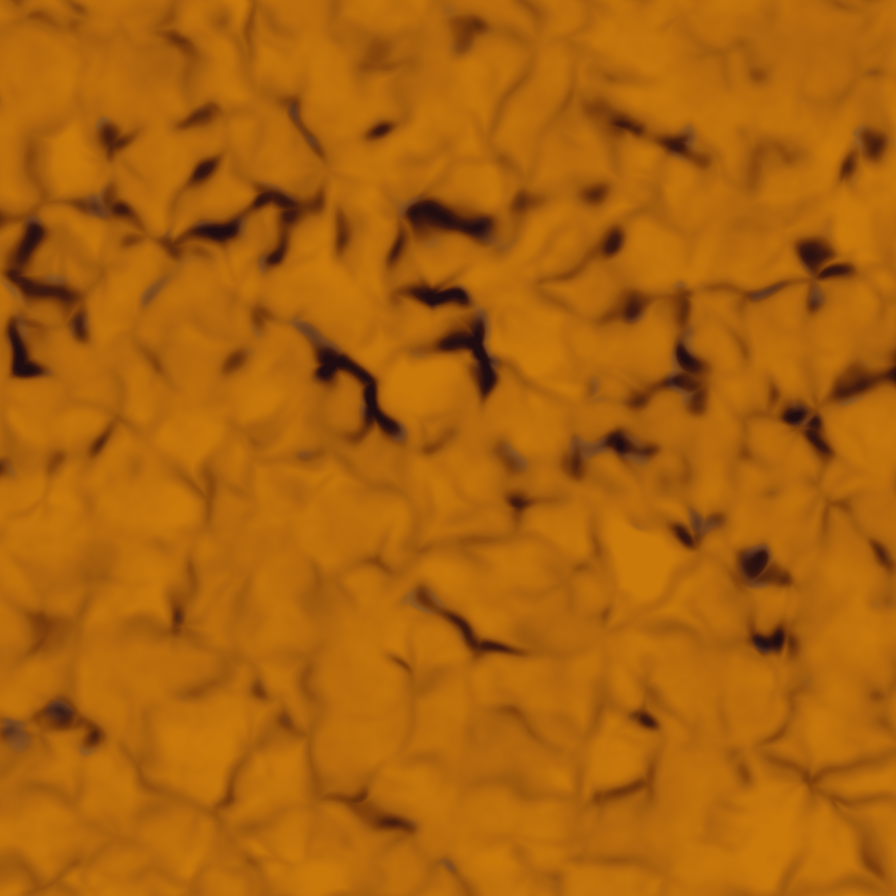
This texture is drawn by a WebGL 1 fragment shader. Its source:

```glsl
precision highp float;
// Soft golden crumbs packed together, with dark gaps between some of them.
// Warped Voronoi cells give the crumbs, gradient noise opens or closes their
// seams, and the resulting darkness is coloured through an amber-brown ramp.

uniform vec2 u_resolution;

vec2 hash2(vec2 p) {
  vec3 q = fract(vec3(p.xyx) * vec3(0.1031, 0.1030, 0.0973));
  q += dot(q, q.yzx + 33.33);
  return fract((q.xx + q.yz) * q.zy);
}

vec2 gradientAt(vec2 cell) {
  float angle = 6.2832 * hash2(cell + 71.0).x;
  return vec2(cos(angle), sin(angle));
}

// Gradient noise, roughly -0.7 to 0.7.
float gradientNoise(vec2 p) {
  vec2 i = floor(p), f = fract(p);
  vec2 u = f * f * f * (f * (f * 6.0 - 15.0) + 10.0);
  vec2 x = vec2(1.0, 0.0), y = vec2(0.0, 1.0);
  float low = mix(dot(gradientAt(i), f), dot(gradientAt(i + x), f - x), u.x);
  float high = mix(dot(gradientAt(i + y), f - y),
                   dot(gradientAt(i + 1.0), f - 1.0), u.x);
  return mix(low, high, u.y);
}

float fbm(vec2 p) {
  float sum = 0.0, amplitude = 1.0;
  for (int i = 0; i < 4; i++) {
    sum += amplitude * gradientNoise(p);
    p = p * 2.03 + 17.3;
    amplitude *= 0.55;
  }
  return sum;
}

vec2 noiseOffset(vec2 p) {
  return vec2(gradientNoise(p), gradientNoise(p + 43.7));
}

// Returns distance to the nearest cell border (x) and a random cell value (y).
vec2 crumbCells(vec2 p) {
  vec2 base = floor(p), f = fract(p);
  vec2 nearest = vec2(0.0), nearestCell = vec2(0.0);
  float best = 8.0;
  for (int j = -1; j <= 1; j++) {
    for (int i = -1; i <= 1; i++) {
      vec2 cell = vec2(float(i), float(j));
      vec2 r = cell + hash2(base + cell) - f;
      if (dot(r, r) < best) {
        best = dot(r, r);
        nearest = r;
        nearestCell = cell;
      }
    }
  }
  float border = 8.0;
  for (int j = -2; j <= 2; j++) {
    for (int i = -2; i <= 2; i++) {
      vec2 cell = nearestCell + vec2(float(i), float(j));
      vec2 r = cell + hash2(base + cell) - f;
      vec2 across = r - nearest;
      if (dot(across, across) > 0.0001) {
        border = min(border, dot(0.5 * (nearest + r), normalize(across)));
      }
    }
  }
  return vec2(border, hash2(base + nearestCell + 5.0).y);
}

float seam(float border, float width) {
  return exp(-border * border / (width * width));
}

// Share of the way from a to b.
float stage(float a, float b, float v) {
  return clamp((v - a) / (b - a), 0.0, 1.0);
}

vec3 crumbRamp(float v) {
  vec3 c = mix(vec3(0.79, 0.475, 0.04), vec3(0.70, 0.40, 0.05), stage(0.0, 0.2, v));
  c = mix(c, vec3(0.62, 0.35, 0.05), stage(0.2, 0.4, v));
  c = mix(c, vec3(0.53, 0.27, 0.04), stage(0.4, 0.55, v));
  c = mix(c, vec3(0.42, 0.20, 0.04), stage(0.55, 0.7, v));
  c = mix(c, vec3(0.28, 0.11, 0.05), stage(0.7, 0.85, v));
  return mix(c, vec3(0.13, 0.05, 0.06), stage(0.85, 1.1, v));
}

void main() {
  vec2 uv = gl_FragCoord.xy / min(u_resolution.x, u_resolution.y);
  vec2 warped = uv + 0.04 * noiseOffset(uv * 7.0) + 0.02 * noiseOffset(uv * 22.0);

  // Large crumbs, and smaller ones that break them up.
  vec2 large = crumbCells(warped * 10.5 + 3.0);
  vec2 small = crumbCells(warped * 17.0 + 40.0);

  // Gaps open mostly along a sloping band above the middle.
  float offBand = uv.y - (0.79 - 0.26 * uv.x);
  float band = exp(-offBand * offBand / 0.045);
  float openness = 0.8 * gradientNoise(uv * 9.0 + 9.0) + 0.6 * gradientNoise(uv * 20.0);
  float gap = smoothstep(-0.05, 0.5, openness + 0.25 * band - 0.14);

  // Darkness: mottled body, patchy seams, then deep gaps with brown margins.
  float interior = smoothstep(0.0, 0.25, large.x);
  float v = 0.125 + 0.15 * fbm(uv * 9.0 + 21.0) + 0.08 * (large.y - 0.5) * interior;
  v += 0.02 * gradientNoise(uv * 60.0) - 0.04 * interior;
  float faint = smoothstep(-0.25, 0.4, gradientNoise(uv * 11.0 + 60.0));
  v += 0.34 * faint * seam(large.x, 0.13);
  v += 0.17 * smoothstep(-0.1, 0.4, gradientNoise(uv * 13.0 + 31.0)) * seam(small.x, 0.17);
  float pit = gap * seam(large.x, 0.08 + 0.09 * gap);
  v += 0.52 * pit + 0.16 * gap * seam(large.x, 0.28);
  v += 0.15 * gap * seam(small.x, 0.17);

  // A grey bloom clings to the rims of some gaps.
  float rim = smoothstep(0.12, 0.35, pit) * (1.0 - smoothstep(0.5, 0.85, pit));
  float bloom = rim * smoothstep(0.0, 0.4, gradientNoise(uv * 23.0 + 80.0));
  vec3 color = mix(crumbRamp(v), vec3(0.46, 0.33, 0.22), 0.4 * bloom);
  gl_FragColor = vec4(color, 1.0);
}
```
